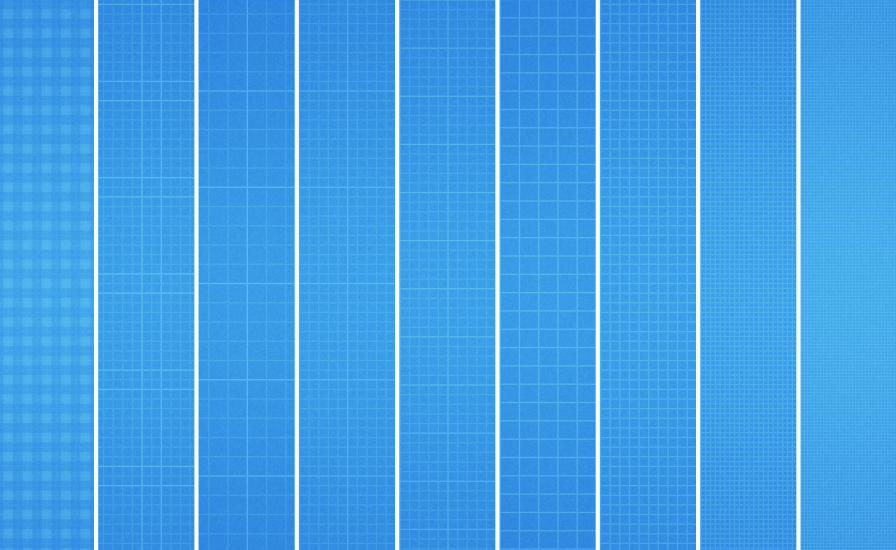
This pattern is drawn by a WebGL 1 fragment shader. Its source:

```glsl
precision highp float;

uniform vec2 u_resolution;

#define CANVAS_WIDTH 768.0
#define STRIP_PITCH 86.0
#define GAP_WIDTH 3.6
#define MINOR_STEP 8.25
#define MAJOR_STEP 82.5
#define MAJOR_START 78.0
#define LINE_WIDTH 1.1
#define GRAIN 0.022
#define DEEP_BLUE vec3(0.175, 0.505, 0.865)
#define SKY_BLUE vec3(0.235, 0.63, 0.91)
#define LINE_BLUE vec3(0.42, 0.80, 0.95)
#define GAP_WHITE vec3(0.96, 0.99, 1.0)

float hash(vec2 p) {
    vec3 q = fract(vec3(p.xyx) * 0.1031);
    q += dot(q, q.yzx + 33.33);
    return fract((q.x + q.y) * q.z);
}

float valueNoise(vec2 p) {
    vec2 cell = floor(p);
    vec2 f = fract(p);
    f = f * f * (3.0 - 2.0 * f);
    float low = mix(hash(cell), hash(cell + vec2(1.0, 0.0)), f.x);
    float high = mix(hash(cell + vec2(0.0, 1.0)), hash(cell + 1.0), f.x);
    return mix(low, high, f.y);
}

// Box-filtered coverage of repeated bars, one bar centred on zero
vec2 bars(vec2 p, vec2 pitch, float width, float pixel) {
    vec2 d = abs(mod(p + 0.5 * pitch, pitch) - 0.5 * pitch);
    vec2 right = min(d + 0.5 * pixel, vec2(0.5 * width));
    vec2 left = max(d - 0.5 * pixel, vec2(-0.5 * width));
    return clamp((right - left) / pixel, 0.0, 1.0);
}

float grid(vec2 p, vec2 pitch, float pixel) {
    vec2 b = bars(p, pitch, LINE_WIDTH, pixel);
    return max(b.x, b.y);
}

// Line strength of each strip; p is measured from the strip's main crossing
float stripPattern(float strip, vec2 p, float pixel) {
    vec2 minor = vec2(MINOR_STEP);
    vec2 major = vec2(MAJOR_STEP);
    float fine = grid(p, minor, pixel);

    if (strip < 0.5) { // gingham
        vec2 b = bars(p, 2.0 * minor, MINOR_STEP, pixel);
        return 0.13 * (b.x + b.y) + 0.16 * b.x * b.y + 0.10 * fine;
    }
    if (strip < 1.5) { // paired main lines
        vec2 q = p - vec2(4.0, 0.0);
        float pair = max(grid(q - MINOR_STEP, major, pixel),
                         grid(q + MINOR_STEP, major, pixel));
        return max(0.28 * grid(q, minor, pixel), 0.68 * pair);
    }
    if (strip < 2.5) { // wide squares
        return max(0.30 * grid(p, 2.0 * minor, pixel),
                   0.65 * grid(p, major, pixel));
    }
    if (strip < 3.5) { // ten by ten
        return max(0.30 * fine, 0.58 * grid(p, major, pixel));
    }
    if (strip < 4.5) { // five by five
        vec2 q = p - vec2(0.0, 4.5);
        return max(0.30 * grid(q, minor, pixel),
                   0.60 * grid(q, 0.5 * major, pixel));
    }
    if (strip < 5.5) { // plain open squares
        return 0.55 * grid(p + vec2(MINOR_STEP, -0.1), vec2(16.5, 15.7), pixel);
    }
    if (strip < 6.5) return 0.46 * fine;
    if (strip < 7.5) return 0.40 * grid(p, minor * 0.5, pixel);
    return 0.40 * grid(p, minor / 3.0, pixel);
}

// Brightness offset of each strip
float stripTone(float strip) {
    if (strip < 0.5) return 0.08;
    if (strip > 7.5) return 0.22;
    float open = 1.0 - step(0.5, abs(mod(strip, 3.0) - 2.0));
    return mix(0.02, -0.10, open);
}

void main() {
    float pixel = CANVAS_WIDTH / u_resolution.x;
    vec2 p = vec2(gl_FragCoord.x, u_resolution.y - gl_FragCoord.y) * pixel;
    float down = 1.0 - gl_FragCoord.y / u_resolution.y;

    // Strip layout
    float along = p.x + GAP_WIDTH;
    float strip = floor(along / STRIP_PITCH);
    float across = along - strip * STRIP_PITCH;
    vec2 local = vec2(across - 0.5 * STRIP_PITCH - 0.6, p.y - MAJOR_START);

    // Soft central glow and paper grain
    float glow = 1.0 - smoothstep(0.0, 0.62, abs(down - 0.53));
    float side = abs(across / STRIP_PITCH - 0.5);
    float light = 0.25 + 0.72 * glow + stripTone(strip) - 0.25 * side * side;
    vec3 color = mix(DEEP_BLUE, SKY_BLUE, light);
    color += GRAIN * (valueNoise(p * 0.8) + hash(floor(p)) - 1.0);

    // Ruled lines fade slightly away from the glow
    float ruling = stripPattern(strip, local, pixel) * mix(0.72, 1.0, glow);
    color = mix(color, LINE_BLUE, ruling);

    // White gaps between strips
    float gapDistance = min(across, STRIP_PITCH - across) - 0.5 * GAP_WIDTH;
    float gap = clamp(0.5 - gapDistance / pixel, 0.0, 1.0);
    color = mix(color, GAP_WHITE, gap);

    gl_FragColor = vec4(clamp(color, 0.0, 1.0), 1.0);
}
```
